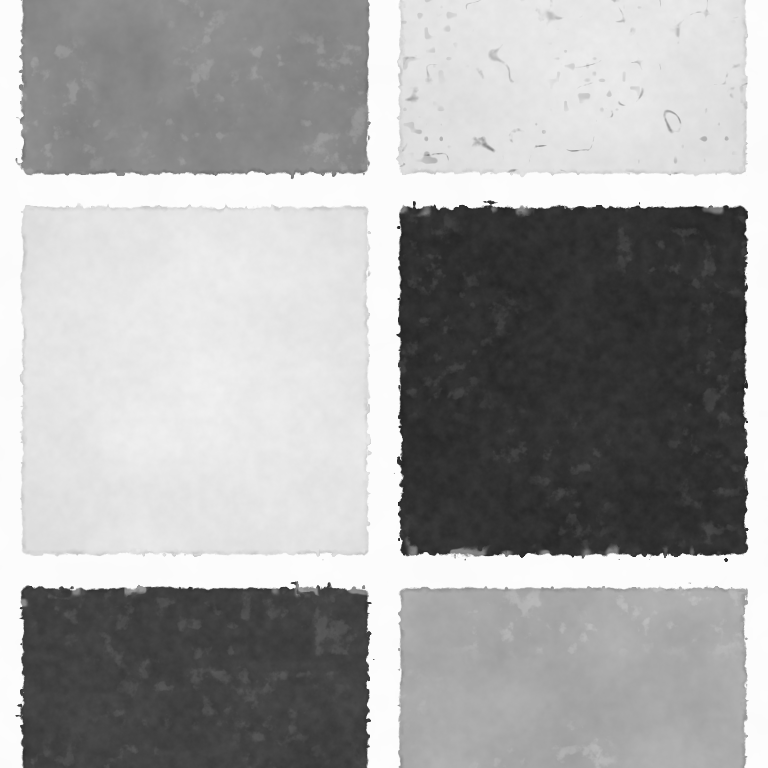
Write a Shadertoy shader that draws this pattern.

```glsl
const vec2 PITCH = vec2(0.492, 0.496);
const vec2 MIDDLE_LEFT = vec2(0.254, 0.504);
const vec2 HALF_SIZE = vec2(0.2250, 0.2262);
const float PAPER = 0.988;

float hash(vec2 p) {
    vec3 q = fract(vec3(p.xyx) * 0.1031);
    q += dot(q, q.yzx + 33.33);
    return fract((q.x + q.y) * q.z);
}

float noise(vec2 p) {
    vec2 cell = floor(p);
    vec2 f = fract(p);
    f = f * f * (3.0 - 2.0 * f);
    float low = mix(hash(cell), hash(cell + vec2(1, 0)), f.x);
    float high = mix(hash(cell + vec2(0, 1)), hash(cell + vec2(1, 1)), f.x);
    return mix(low, high, f.y);
}

float fbm(vec2 p) {
    float sum = 0.0;
    float weight = 0.5;
    for (int octave = 0; octave < 4; octave++) {
        sum += weight * noise(p);
        p = mat2(1.6, 1.2, -1.2, 1.6) * p + 17.3;
        weight *= 0.5;
    }
    return sum / 0.9375;
}

float roundedBox(vec2 p, vec2 halfSize, float radius) {
    vec2 q = abs(p) - halfSize + radius;
    return length(max(q, 0.0)) + min(max(q.x, q.y), 0.0) - radius;
}

// Row -1 is the bottom row, column 0 the left one
float tileTone(vec2 id) {
    const float tones[6] = float[6](0.255, 0.665, 0.900, 0.190, 0.535, 0.890);
    int index = int(id.x) + 2 * (int(id.y) + 1);
    return tones[clamp(index, 0, 5)];
}

// Torn outline: slow waver, fine fringe and sparse protruding fibres
float tornEdge(vec2 local, vec2 seed, float raggedness) {
    float waver = fbm(local * 24.0 + seed) - 0.5;
    float fringe = fbm(local * 120.0 + seed) - 0.5;
    float fibre = smoothstep(0.70, 0.98, noise(local * 150.0 + seed));
    float patchy = 0.4 + 0.9 * noise(local * 13.0 + seed);
    float offset = 0.006 * waver + patchy * raggedness * (0.009 * fringe + 0.007 * fibre);
    return roundedBox(local, HALF_SIZE, 0.007) - offset;
}

// Clouded pigment with a fine grain
float pigment(vec2 local, vec2 seed, float tone) {
    float cloud = fbm(local * 13.0 + seed) - 0.5;
    float grain = fbm(local * 95.0 + seed) - 0.5;
    float dark = 1.0 - smoothstep(0.2, 0.5, tone);
    float mid = smoothstep(0.3, 0.5, tone) * (1.0 - smoothstep(0.7, 0.85, tone));
    float shade = tone + cloud * mix(0.045, 0.095, mid) + grain * mix(0.035, 0.075, dark);

    // Pale flecks on the darker sheets
    float flecks = smoothstep(0.57, 0.78, fbm(local * 62.0 + seed + 5.0));
    float worn = smoothstep(0.35, 0.7, noise(local * 11.0 + seed + 9.0));
    return shade + flecks * worn * (0.07 * dark + 0.06 * mid);
}

// Thin broken scratches and pits, denser toward the lower edge
float scratches(vec2 local, vec2 seed) {
    vec2 bent = local + 0.02 * vec2(noise(local * 30.0), noise(local * 30.0 + 8.0));
    float line = 1.0 - smoothstep(0.0, 0.055, abs(noise(bent * 36.0 + seed) - 0.5));
    float broken = smoothstep(0.56, 0.76, fbm(local * 48.0 + seed + 21.0));
    float pits = smoothstep(0.80, 0.94, noise(local * 105.0 + seed + 4.0));
    float low = 0.45 + 0.55 * smoothstep(-0.08, -0.21, local.y);
    float patches = smoothstep(0.4, 0.75, noise(local * 17.0 + seed));
    return low * (line * broken + 0.55 * pits * patches);
}

void mainImage(out vec4 fragColor, in vec2 fragCoord) {
    vec2 uv = fragCoord / iResolution.xy;
    vec2 grid = (uv - MIDDLE_LEFT) / PITCH;
    vec2 id = clamp(floor(grid + 0.5), vec2(0, -1), vec2(1, 1));
    vec2 local = (grid - id) * PITCH;
    vec2 seed = 40.0 + id * vec2(37.0, 53.0);

    // Sheet surface
    float tone = tileTone(id);
    float pale = smoothstep(0.75, 0.87, tone);
    float dark = 1.0 - smoothstep(0.2, 0.5, tone);
    float shade = pigment(local, seed, tone);
    shade += pale * (0.018 - 0.45 * dot(local, local));
    float scratched = pale * step(0.5, id.x);
    shade -= 0.36 * scratched * scratches(local, seed);

    // Darkened fibres along the rim
    float raggedness = mix(0.72, 1.05, dark);
    float edge = tornEdge(local, seed, raggedness);
    float rim = smoothstep(-0.007, 0.0, edge);
    float rimWear = smoothstep(0.35, 0.75, fbm(local * 65.0 + seed + 13.0));
    shade -= rim * (0.025 + 0.09 * rimWear) * mix(1.0, 0.4, dark);

    // Chalky chips on the rim of the dark sheets
    float chips = smoothstep(0.67, 0.85, noise(local * 58.0 + seed + 31.0));
    float chipBand = smoothstep(-0.014, -0.004, edge);
    shade += 0.32 * dark * chips * chipBand * step(0.0, abs(local.y) - 0.19);

    // Sheet over paper
    float softness = max(0.0014, 1.0 / iResolution.y);
    float cover = 1.0 - smoothstep(-softness, softness, edge);
    float paper = PAPER + 0.012 * (fbm(uv * 20.0) - 0.5);
    fragColor = vec4(vec3(clamp(mix(paper, shade, cover), 0.0, 1.0)), 1.0);
}
```
